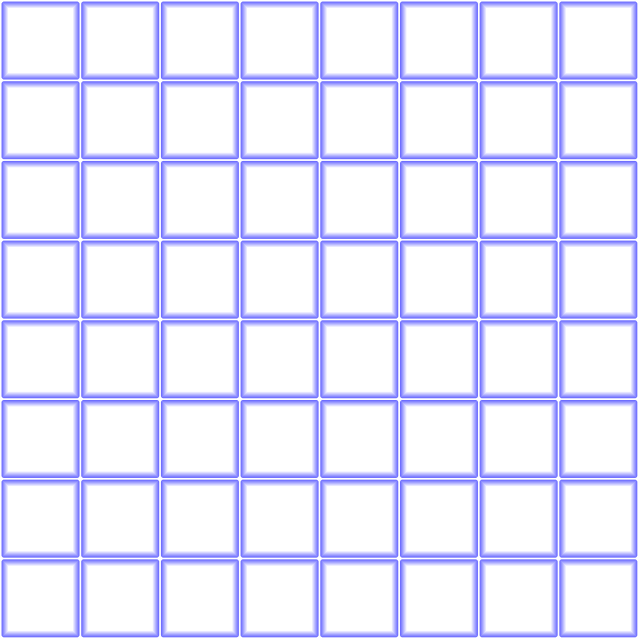
Write a WebGL 1 fragment shader that draws this pattern.

```glsl
precision highp float;

uniform vec2 u_resolution;

// Lengths are fractions of the canvas, given in steps of 1/512.
const float UNIT = 1.0 / 512.0;
const float TILES = 8.0;
const float PITCH = 63.75 * UNIT;
const float MARGIN = 0.55 * UNIT;        // from the top left to the first gap line
const float GAP_HALF = 0.7 * UNIT;       // half the white line between frames
const float CORNER_RADIUS = 2.0 * UNIT;
const float FADE_DEPTH = 5.5 * UNIT;     // depth where the glow reaches white
const vec3 PAPER = vec3(1.0);
const vec3 FRAME_BLUE = vec3(0.385, 0.385, 1.0);

// Signed distance to a centred square with rounded corners.
float roundedSquare(vec2 p, float halfSide, float radius) {
  vec2 q = abs(p) - halfSide + radius;
  return length(max(q, 0.0)) + min(max(q.x, q.y), 0.0) - radius;
}

void main() {
  // Tiles are laid from the top left corner.
  vec2 uv = gl_FragCoord.xy / u_resolution;
  vec2 fromCorner = vec2(uv.x, 1.0 - uv.y) - MARGIN;
  vec2 index = clamp(floor(fromCorner / PITCH), 0.0, TILES - 1.0);
  vec2 cell = fromCorner - (index + 0.5) * PITCH;
  float pixel = 1.0 / min(u_resolution.x, u_resolution.y);
  float halfSide = 0.5 * PITCH - GAP_HALF;

  // Mitred glow, fading from the frame edge towards the centre.
  float depth = halfSide - max(abs(cell.x), abs(cell.y));
  vec3 glow = mix(FRAME_BLUE, PAPER, clamp(depth / FADE_DEPTH, 0.0, 1.0));

  // Smooth outer edge against the white gap.
  float outside = roundedSquare(cell, halfSide, CORNER_RADIUS);
  float coverage = clamp(0.5 - outside / pixel, 0.0, 1.0);

  gl_FragColor = vec4(mix(PAPER, glow, coverage), 1.0);
}
```
